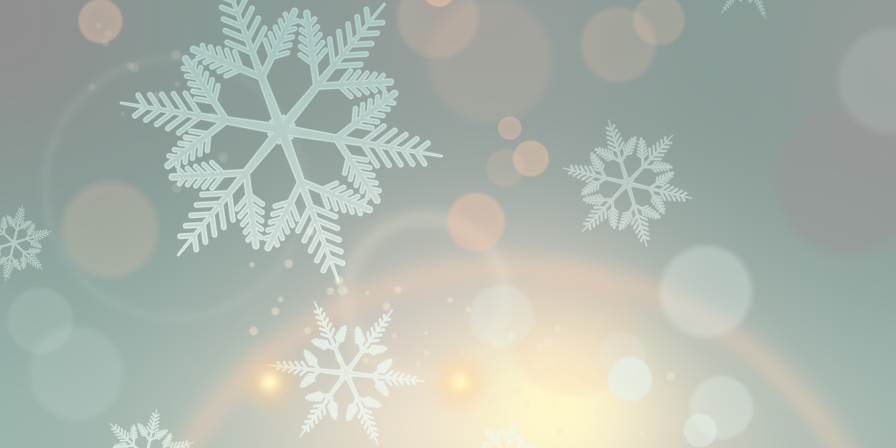
A Shadertoy shader for this background:

```glsl
#define TEAL_TOP vec3(0.53, 0.61, 0.59)
#define TEAL_LOW vec3(0.59, 0.70, 0.67)
#define DUSK vec3(0.57, 0.56, 0.56)
#define ROSE vec3(0.83, 0.79, 0.76)
#define CREAM vec3(0.97, 0.92, 0.83)
#define CORE vec3(1.00, 0.97, 0.80)
#define PEACH vec3(0.93, 0.76, 0.66)
#define ICE vec3(0.90, 0.95, 0.93)
#define GLOW_POS vec2(1.24, 0.09)
#define DOT_COUNT 70
#define RIM 0.0028

const float PI = 3.14159;

// Bokeh discs: centre, radius, opacity
const vec4 WARM[12] = vec4[12](
    vec4(0.224, 0.953, 0.049, 0.50), vec4(0.245, 0.487, 0.107, 0.28),
    vec4(1.063, 0.505, 0.064, 0.60), vec4(1.185, 0.646, 0.040, 0.58),
    vec4(1.138, 0.714, 0.026, 0.48), vec4(1.128, 0.625, 0.042, 0.22),
    vec4(0.977, 0.961, 0.090, 0.28), vec4(1.094, 0.865, 0.138, 0.17),
    vec4(1.380, 0.900, 0.083, 0.26), vec4(1.471, 0.956, 0.057, 0.28),
    vec4(1.276, 0.258, 0.140, 0.25), vec4(0.980, 1.020, 0.035, 0.65));
const vec4 PALE[9] = vec4[9](
    vec4(1.576, 0.349, 0.102, 0.33), vec4(1.610, 0.090, 0.070, 0.34),
    vec4(1.563, 0.039, 0.037, 0.50), vec4(1.406, 0.154, 0.049, 0.65),
    vec4(1.120, 0.294, 0.070, 0.30), vec4(0.170, 0.167, 0.104, 0.13),
    vec4(0.090, 0.284, 0.073, 0.13), vec4(1.990, 0.820, 0.117, 0.14),
    vec4(1.388, 0.206, 0.052, 0.20));

// Snowflakes: centre, radius, rotation; then branch reach, opacity
const vec4 FLAKE[7] = vec4[7](
    vec4(0.628, 0.711, 0.366, -0.164), vec4(1.401, 0.591, 0.148, -0.230),
    vec4(0.773, 0.167, 0.176, -0.105), vec4(0.031, 0.458, 0.087, 0.300),
    vec4(0.326, -0.020, 0.110, 0.300), vec4(1.128, -0.010, 0.075, 0.200),
    vec4(1.670, 1.050, 0.100, -0.120));
const vec2 STYLE[7] = vec2[7](
    vec2(0.45, 0.85), vec2(0.42, 0.58), vec2(0.30, 0.82), vec2(0.42, 0.50),
    vec2(0.40, 0.75), vec2(0.42, 0.70), vec2(0.25, 0.55));

float hash(float n) { return fract(sin(n * 127.1) * 43758.5453); }

float blob(vec2 p, vec2 centre, vec2 size) {
    vec2 q = (p - centre) / size;
    return exp(-dot(q, q));
}

float ring(vec2 p, vec2 centre, float radius, float width) {
    float d = (length(p - centre) - radius) / width;
    return exp(-d * d);
}

float disc(vec2 p, vec4 b) {
    float r = length(p - b.xy) / b.z;
    float soft = 0.06 + 0.6 * b.z;
    return b.w * smoothstep(1.0 + soft, 1.0 - soft, r) * (0.85 + 0.15 * r * r);
}

float segment(vec2 p, vec2 a, vec2 dir, float len) {
    vec2 q = p - a;
    return length(q - dir * clamp(dot(q, dir), 0.0, len));
}

// Distance to a unit snowflake, folded into half of one arm
float snowflake(vec2 p, float reach) {
    float a = mod(atan(p.y, p.x) + PI / 6.0, PI / 3.0) - PI / 6.0;
    p = length(p) * vec2(cos(a), abs(sin(a)));
    vec2 along = vec2(1.0, 0.0), out1 = vec2(0.68, 0.733), out2 = vec2(-0.07, 0.998);
    float d = segment(p, vec2(0.0), along, 0.99) - mix(0.034, 0.008, p.x);
    d = min(d, abs(p.x - 0.07) - 0.010);
    vec2 root = vec2(0.34, 0.0);
    d = min(d, segment(p, root, out1, reach) - 0.022);
    for (int i = 0; i < 5; i++) {
        float t = float(i) / 5.0;
        vec2 node = root + out1 * reach * (0.30 + 0.65 * t);
        float len = reach * 0.25 * (1.0 - 0.6 * t);
        d = min(d, segment(p, node, along, len) - 0.016);
        d = min(d, segment(p, node, out2, len * 0.9) - 0.016);
        vec2 stem = vec2(0.50 + 0.42 * t, 0.0);
        d = min(d, segment(p, stem, out1, reach * 0.37 * (1.0 - 0.6 * t)) - 0.017);
    }
    return d;
}

vec3 backdrop(vec2 p) {
    vec3 c = mix(TEAL_LOW, TEAL_TOP, smoothstep(0.0, 0.75, p.y));
    c = mix(c, DUSK, 0.9 * blob(p, vec2(0.0, 0.95), vec2(0.32, 0.30)));
    c = mix(c, DUSK + 0.06, 0.6 * blob(p, vec2(1.08, 0.95), vec2(0.35, 0.25)));
    c = mix(c, DUSK + 0.05, 0.6 * blob(p, vec2(2.0, 0.85), vec2(0.25, 0.35)));
    c = mix(c, ROSE, 0.9 * blob(p, vec2(1.08, 0.22), vec2(0.50, 0.38)));
    c = mix(c, ROSE, 0.6 * blob(p, vec2(1.15, -0.05), vec2(0.80, 0.26)));
    c = mix(c, CREAM, 0.85 * blob(p, vec2(1.10, 0.04), vec2(0.48, 0.22)));
    return mix(c, CORE, blob(p, GLOW_POS, vec2(0.20, 0.20)));
}

void mainImage(out vec4 fragColor, in vec2 fragCoord) {
    float px = 1.0 / iResolution.y;
    vec2 p = fragCoord * px;
    vec3 col = backdrop(p);

    // Halos and bokeh
    col = mix(col, PEACH + 0.06, 0.32 * ring(p, vec2(1.146, -0.458), 0.86, 0.035));
    col = mix(col, CREAM, 0.22 * ring(p, vec2(0.95, 0.336), 0.177, 0.022));
    col = mix(col, ICE, 0.06 * ring(p, vec2(0.39, 0.58), 0.29, 0.012));
    col = mix(col, DUSK + 0.03, disc(p, vec4(1.893, 0.596, 0.161, 0.55)));
    for (int i = 0; i < 12; i++) col = mix(col, mix(PEACH, col + 0.1, 0.15), disc(p, WARM[i]));
    for (int i = 0; i < 9; i++) col = mix(col, ICE, disc(p, PALE[i]));

    // Drifting dots along a falling band
    for (int i = 0; i < DOT_COUNT; i++) {
        float n = float(i) + 1.0, t = hash(n);
        vec2 centre = mix(vec2(0.55, 0.42), vec2(1.45, 0.03), t);
        if (i % 4 == 0) centre = mix(vec2(0.22, 0.86), vec2(0.52, 0.66), t);
        centre += 0.24 * (vec2(hash(n + 91.3), hash(n + 47.7)) - 0.5);
        float radius = mix(0.003, 0.010, hash(n + 13.9));
        float strength = (i % 4 == 0) ? 0.15 : 0.45;
        col = mix(col, CREAM, strength * smoothstep(0.002 + px, -px, length(p - centre) - radius));
    }

    // Snowflakes with bright rims
    for (int i = 0; i < 7; i++) {
        vec4 f = FLAKE[i];
        vec2 q = (p - f.xy) / f.z;
        if (dot(q, q) > 1.15) continue;
        float c = cos(f.w), s = sin(f.w);
        float d = snowflake(vec2(c * q.x + s * q.y, c * q.y - s * q.x), STYLE[i].x) * f.z;
        float fill = smoothstep(px, -px, d);
        float edge = smoothstep(-RIM - px, -RIM + px, d);
        vec3 tint = mix(ICE + 0.04, ICE - vec3(0.15, 0.06, 0.06), smoothstep(0.4, 1.0, p.y));
        col = mix(col, tint, fill * STYLE[i].y * mix(0.65, 1.0, edge));
    }

    // Twin flares
    for (int i = 0; i < 2; i++) {
        vec2 centre = vec2(0.602 + 0.424 * float(i), 0.147);
        col = mix(col, vec3(1.0, 0.82, 0.62), 0.7 * blob(p, centre, vec2(0.05)));
        col = mix(col, vec3(1.0, 0.97, 0.78), blob(p, centre, vec2(0.022)));
    }
    fragColor = vec4(clamp(col, 0.0, 1.0), 1.0);
}
```
